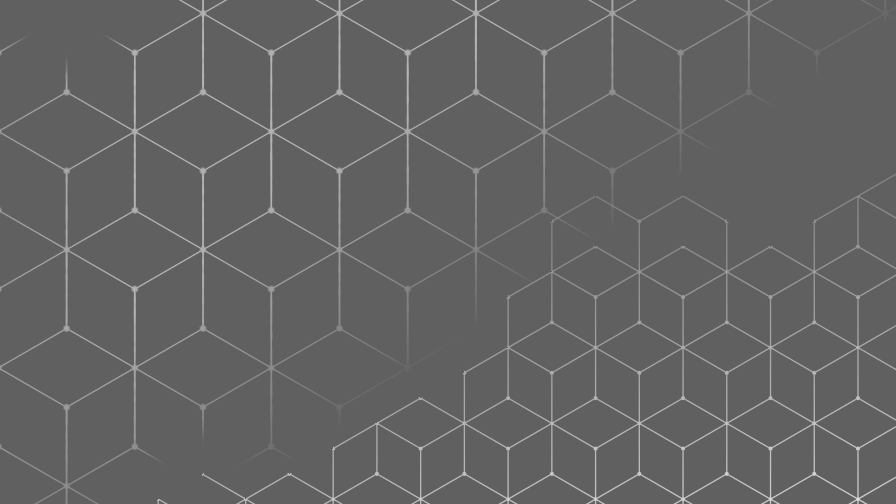
Reproduce this background procedurally as a Shadertoy shader.

```glsl
#define BACKGROUND vec3(0.378)
#define LARGE_INK vec3(0.76)
#define SMALL_INK vec3(0.86, 0.86, 0.87)
#define LARGE_EDGE 0.1563
#define SMALL_EDGE 0.1002
#define LARGE_ORIGIN vec2(0.6736, 0.5046)
#define SMALL_ORIGIN vec2(1.2685, 0.4606)
#define LINE_HALF 0.0013
#define LARGE_DOT 0.0062
#define SMALL_DOT 0.0040

struct Spoke {
    float lineDist;   // distance to the spoke
    float hubDist;    // distance to its six-way hub
    float tipDist;    // distance to its three-way tip
    bool vertical;
    vec2 middle;
};

// Rhombic tiling: each hub of a triangular lattice sends out six spokes
Spoke nearestSpoke(vec2 p, vec2 origin, float edge) {
    vec2 u = (p - origin) / edge;
    vec2 cell = vec2(sqrt(3.0), 3.0);
    vec2 a = mod(u + 0.5 * cell, cell) - 0.5 * cell;
    vec2 b = mod(u, cell) - 0.5 * cell;
    vec2 q = dot(a, a) < dot(b, b) ? a : b;

    float sector = 1.0471976;
    float angle = round(atan(q.x, q.y) / sector) * sector;
    vec2 dir = vec2(sin(angle), cos(angle));
    Spoke s;
    s.lineDist = abs(q.x * dir.y - q.y * dir.x) * edge;
    s.hubDist = length(q) * edge;
    s.tipDist = length(q - dir) * edge;
    s.vertical = abs(dir.x) < 0.1;
    s.middle = p + (0.5 * dir - q) * edge;
    return s;
}

float cover(float dist, float halfWidth, float pixel) {
    return clamp(0.5 + (halfWidth - dist) / pixel, 0.0, 1.0);
}

vec2 gradient(vec2 cell) {
    float angle = 6.2831853 * fract(sin(dot(cell, vec2(127.1, 311.7))) * 4375.85);
    return vec2(cos(angle), sin(angle));
}

float gradientNoise(vec2 p) {
    vec2 i = floor(p), f = fract(p);
    vec2 w = f * f * (3.0 - 2.0 * f);
    vec2 e = vec2(0.0, 1.0);
    float low = mix(dot(gradient(i), f), dot(gradient(i + e.yx), f - e.yx), w.x);
    float high = mix(dot(gradient(i + e), f - e), dot(gradient(i + 1.0), f - 1.0), w.x);
    return mix(low, high, w.y);
}

// Large grid fades towards the lower right and around two empty hubs
float largeFade(vec2 p) {
    float reach = dot(vec2(p.x, 1.0 - p.y), vec2(0.592, 0.806));
    float fade = pow(clamp((1.08 - reach) / 0.45, 0.0, 1.0), 0.7);
    fade *= smoothstep(0.075, 0.15, distance(p, vec2(0.132, 0.972)));
    fade *= smoothstep(0.075, 0.15, distance(p, vec2(0.403, 0.035)));
    return fade * mix(0.75, 1.0, smoothstep(0.0, 0.3, p.x));
}

// Small grid keeps whole spokes below a stepped skyline
float smallKeep(Spoke s) {
    vec2 m = s.middle;
    float rise = max(0.059 + 0.52 * (m.x - 0.486), 0.3102 + 1.75 * (m.x - 0.9653));
    float skyline = m.x < 1.463 ? min(rise, 0.602) : 0.602 + 0.57 * (m.x - 1.6597);
    bool openRoof = s.vertical && m.y > 0.54 && m.x < 1.463;
    return m.y < skyline && !openRoof ? 1.0 : 0.0;
}

void mainImage(out vec4 fragColor, in vec2 fragCoord) {
    vec2 p = fragCoord / iResolution.y;
    float pixel = 1.0 / iResolution.y;
    vec3 color = BACKGROUND;

    // Large grid, with slightly worn upright lines
    Spoke s = nearestSpoke(p, LARGE_ORIGIN, LARGE_EDGE);
    float wear = 1.0 + 0.35 * gradientNoise(p * vec2(40.0, 70.0));
    float halfWidth = s.vertical ? LINE_HALF * 1.45 * wear : LINE_HALF;
    float ink = cover(s.lineDist, halfWidth, pixel) * 0.85;
    float dots = cover(min(s.hubDist, s.tipDist), LARGE_DOT, 2.0 * pixel);
    color = mix(color, LARGE_INK, max(ink, dots * 0.8) * largeFade(p));

    // Small grid, brighter towards the lower right
    s = nearestSpoke(p, SMALL_ORIGIN, SMALL_EDGE);
    ink = cover(s.lineDist, LINE_HALF, pixel);
    dots = cover(min(s.hubDist, s.tipDist), SMALL_DOT, pixel);
    float strength = clamp(0.7 - 1.05 * p.y + 0.17 * p.x, 0.15, 1.0);
    color = mix(color, SMALL_INK, max(ink * 0.9, dots) * strength * smallKeep(s));

    fragColor = vec4(color, 1.0);
}
```
